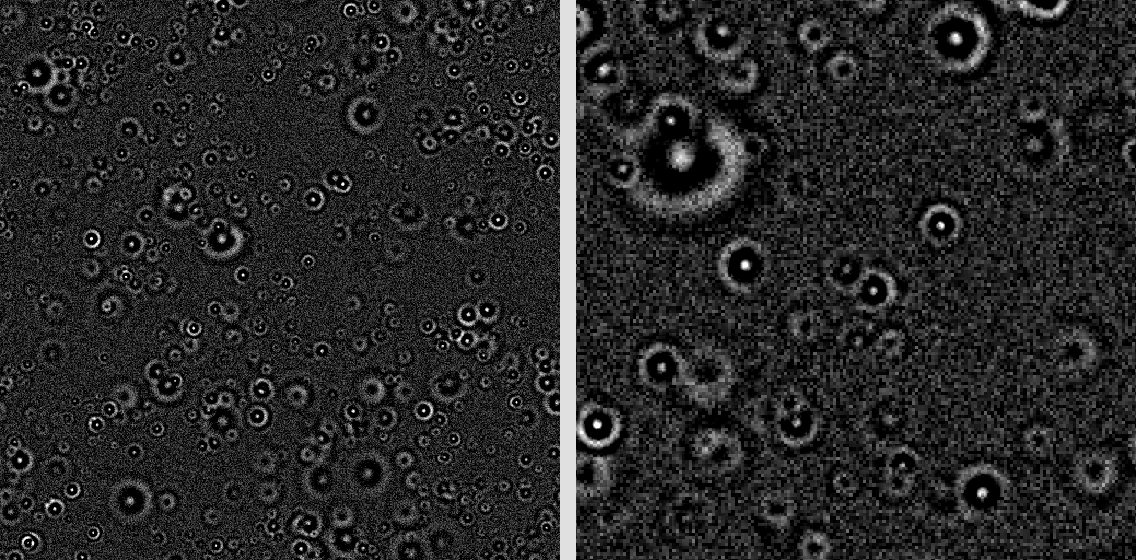
Left: the whole. Right: its middle third, enlarged.
This texture is drawn by a WebGL 1 fragment shader. Its source:

```glsl
precision highp float;
uniform vec2 u_resolution;

vec4 hash4(vec3 key) {
  vec4 p = fract(key.xyzx * vec4(0.1031, 0.1030, 0.0973, 0.1099));
  p += dot(p, p.wzxy + 33.33);
  return fract((p.xxyz + p.yzzw) * p.zywx);
}

float valueNoise(vec2 p) {
  vec2 cell = floor(p), f = fract(p);
  f *= f * (3.0 - 2.0 * f);
  float a = hash4(vec3(cell, 91.0)).x;
  float b = hash4(vec3(cell + vec2(1.0, 0.0), 91.0)).x;
  float c = hash4(vec3(cell + vec2(0.0, 1.0), 91.0)).x;
  float d = hash4(vec3(cell + 1.0, 91.0)).x;
  return mix(mix(a, b, f.x), mix(c, d, f.x), f.y);
}

// Damped diffraction rings around one particle, brighter on one side
float rings(vec2 offset, float spacing, float amplitude, float damping, float angle) {
  float r = length(offset);
  float x = r / spacing;
  float wave = cos(3.14159 * x) / (1.0 + damping * x * x);
  float lean = dot(offset, vec2(cos(angle), sin(angle))) / (r + spacing);
  return amplitude * wave * (1.0 + 0.9 * lean) * (1.0 - smoothstep(0.4, 1.0, r));
}

// One layer of particles, gathered in loose clusters
float particles(vec2 uv, float cells, float layer) {
  vec2 p = uv * cells;
  vec2 home = floor(p);
  float sum = 0.0;
  for (int j = -1; j <= 1; j++) {
    for (int i = -1; i <= 1; i++) {
      vec2 cell = home + vec2(float(i), float(j));
      vec4 place = hash4(vec3(cell + 7.0, 17.0 + layer * 13.0));
      vec4 look = hash4(vec3(cell + 3.0, 58.0 + layer * 11.0));
      vec2 center = cell + place.xy;
      float density = smoothstep(0.15, 0.8, valueNoise(center / cells * 8.0));
      float present = step(place.z, 0.65 * density);
      float bright = mix(0.25, 1.3, look.y * look.y) * (0.5 + 0.25 * layer);
      float dark = -mix(0.12, 0.4, look.y);
      float amplitude = mix(dark, bright, step(look.x, 0.45));
      sum += present * rings(p - center, mix(0.15, 0.25, look.z), amplitude,
                             mix(0.3, 1.0, place.w), 6.28318 * look.w);
    }
  }
  return sum;
}

void main() {
  vec2 uv = gl_FragCoord.xy / min(u_resolution.x, u_resolution.y);

  // Ringed particles in three sizes
  float light = 0.13;
  for (int k = 0; k < 3; k++) {
    float layer = float(k);
    light += particles(uv + layer * 0.37, 14.0 + 9.0 * layer, layer);
  }

  // Fine sensor grain, close to a bell curve
  vec4 grain = hash4(vec3(floor(uv * 512.0), 5.0));
  light += 0.21 * (grain.x + grain.y + grain.z - 1.5);

  gl_FragColor = vec4(vec3(clamp(light, 0.0, 1.0)), 1.0);
}
```
